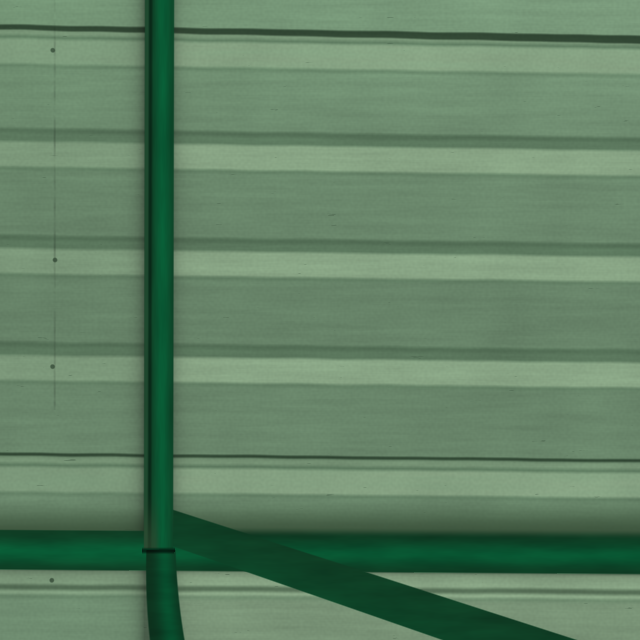
This texture is drawn by a Shadertoy shader. Its source:

```glsl
#define RIB_PITCH 0.1667
#define FIRST_RIB 0.065
#define POST_X 0.2485
#define POST_HALF 0.0228
#define BEAM_HALF 0.031
#define BRACE_SLOPE 0.335
#define FLAT_COLOR vec3(0.425, 0.54, 0.43)
#define LIGHT_COLOR vec3(0.54, 0.65, 0.525)
#define SHADE_COLOR vec3(0.325, 0.435, 0.335)
#define SEAM_COLOR vec3(0.17, 0.25, 0.18)
#define PAINT_DARK vec3(0.06, 0.23, 0.135)
#define PAINT_LIGHT vec3(0.035, 0.36, 0.21)

float hash(vec2 c) {
    return fract(sin(dot(c, vec2(127.1, 311.7))) * 4375.85);
}

float corner(vec2 cell, vec2 offset) {
    float angle = 6.2832 * hash(cell);
    return dot(vec2(cos(angle), sin(angle)), offset);
}

float gradientNoise(vec2 p) {
    vec2 c = floor(p), f = fract(p);
    vec2 u = f * f * f * (f * (f * 6.0 - 15.0) + 10.0);
    vec2 e = vec2(1.0, 0.0);
    return mix(mix(corner(c, f), corner(c + e, f - e), u.x),
               mix(corner(c + e.yx, f - e.yx), corner(c + 1.0, f - 1.0), u.x), u.y);
}

float fbm(vec2 p) {
    float sum = 0.0, amp = 0.6;
    for (int i = 0; i < 4; i++) {
        sum += amp * gradientNoise(p);
        p = p * 2.03 + 17.3;
        amp *= 0.55;
    }
    return sum;
}

float band(float x, float a, float b, float soft) {
    return smoothstep(a - soft, a + soft, x) - smoothstep(b - soft, b + soft, x);
}

vec3 sheeting(vec2 p, float px) {
    // Ribs fall slightly to the right, less so lower down
    float tilt = (p.x - 0.276) * (0.018 - 0.010 * p.y);
    float y = (p.y - tilt - FIRST_RIB) / RIB_PITCH;
    float rib = floor(y + 0.25);
    float seam = 1.0 - step(0.5, mod(rib, 4.0));
    float d = y - rib + 0.04 * (1.0 - seam);
    float soft = max(0.022, px / RIB_PITCH);
    float right = smoothstep(POST_X - 0.01, POST_X + 0.01, p.x);
    float streak = fbm(p * vec2(5.0, 80.0));
    d += 0.008 * gradientNoise(vec2(p.x * 14.0, rib * 3.7));

    // Flat, shaded flank and lit flank
    vec3 col = FLAT_COLOR + 0.05 * (p.x - 0.5) * (0.6 - p.y);
    col *= 1.0 + 0.1 * smoothstep(0.25, 0.0, p.y) - 0.05 * band(p.y, 0.3, 0.75, 0.15);
    col = mix(col, SHADE_COLOR, 0.6 * band(d, -0.125, 0.0, soft));
    col = mix(col, SHADE_COLOR * 0.9, 0.5 * band(d, -0.125, -0.08, soft));
    float lit = band(d, 0.0, 0.235, soft) * mix(0.6, 0.95, right);
    lit *= 1.0 - 0.25 * seam * (0.5 + streak * 2.0);
    col = mix(col, LIGHT_COLOR, clamp(lit, 0.0, 1.0));
    col = mix(col, SHADE_COLOR, 0.4 * band(d, 0.235, 0.265, soft));

    // Overlap of two sheets, with a pale lip below the gap
    float gap = (rib < 1.0 ? mix(0.045, 0.075, p.x) : 0.025) * seam;
    col = mix(col, LIGHT_COLOR, 0.55 * seam * band(d, -0.1, -0.035, soft));
    col = mix(col, SEAM_COLOR, 0.9 * band(d, -0.13, -0.13 + gap, soft * 0.6));
    float lower = step(4.5, rib);
    col = mix(col, SEAM_COLOR, 0.55 * lower * band(d, 0.14, 0.19, soft));
    col = mix(col, vec3(0.50, 0.59, 0.48), 0.6 * lower * right * smoothstep(0.2, 0.3, d));

    // Faint joint and fixings on the left
    float joint = band(p.x, 0.084, 0.087, px) * step(p.y, 0.64);
    col *= 1.0 - 0.11 * joint * (0.6 + 2.0 * fbm(p * 30.0));
    vec2 fixing = vec2(p.x - 0.080 - 0.006 * hash(vec2(rib, 2.0)), (d - 0.1) * RIB_PITCH);
    float present = step(0.35, hash(vec2(rib, 5.0)));
    col = mix(col, SEAM_COLOR, 0.7 * present * smoothstep(0.005, 0.002, length(fixing)));

    // Grime, streaks and fine grain
    col *= 1.0 + 0.08 * streak + 0.07 * fbm(p * 7.0) + 0.035 * gradientNoise(p * 190.0);
    float scratch = smoothstep(0.38, 0.52, fbm(p * vec2(22.0, 130.0) + 40.0));
    return mix(col, SHADE_COLOR * 0.8, 0.35 * scratch);
}

// Rounded painted steel; t runs from -1 to 1 across the bar
vec3 paint(float t, float peak, float wear) {
    float gloss = exp(-pow((t - peak) / 0.6, 2.0));
    return mix(PAINT_DARK, PAINT_LIGHT, gloss) * (1.0 + 0.2 * wear);
}

void mainImage(out vec4 fragColor, in vec2 fragCoord) {
    vec2 p = fragCoord / iResolution.xy;
    p.y = 1.0 - p.y; // measured down from the top edge
    float px = max(1.0 / iResolution.y, 0.0015);
    float right = step(POST_X, p.x);
    vec3 col = sheeting(p, px);

    // Contact shadows around the frame
    float beamY = 0.859 + 0.007 * p.x;
    float below = p.y - beamY - BEAM_HALF;
    float above = smoothstep(0.775, 0.835, p.y) * step(p.y, beamY);
    col = mix(col, vec3(0.21, 0.30, 0.21), above * 0.85);
    float side = abs(p.x - POST_X) - POST_HALF;
    col *= 1.0 - (0.34 - 0.14 * right) * exp(-max(side, 0.0) / 0.011);
    col *= 1.0 - 0.25 * step(0.0, below) * exp(-max(below, 0.0) / 0.008);

    // Horizontal beam
    float t = (p.y - beamY) / BEAM_HALF;
    float wear = fbm(p * vec2(9.0, 45.0));
    vec3 beam = paint(t, 0.1, wear) * mix(1.0, 0.93, right);
    float topSoft = mix(px, 0.008, right);
    float mask = smoothstep(-topSoft, topSoft, p.y - beamY + BEAM_HALF) * smoothstep(px, -px, below);
    col = mix(col, beam, mask);

    // Lower post, flaring to the right
    float flare = max(p.y - 0.86, 0.0);
    t = (p.x - POST_X - 0.003 - 0.5 * flare * flare) / (POST_HALF + 0.03 * flare);
    mask = smoothstep(px, -px, (abs(t) - 1.0) * POST_HALF) * step(0.86, p.y);
    col = mix(col, paint(t, 0.25, wear) * 0.85, mask);

    // Diagonal brace
    float across = (p.y - 0.825 - BRACE_SLOPE * (p.x - 0.27)) / sqrt(1.0 + BRACE_SLOPE * BRACE_SLOPE);
    float braceHalf = 0.027 + 0.012 * (p.x - 0.27);
    mask = smoothstep(px, -px, abs(across) - braceHalf) * smoothstep(0.265, 0.272, p.x);
    vec3 brace = mix(PAINT_DARK, PAINT_LIGHT, 0.16 + 0.12 * across / braceHalf);
    col = mix(col, brace * (1.0 + 0.2 * wear), mask);

    // Upright post, worn near its foot
    t = (p.x - POST_X + 0.002 * (p.y - 0.4)) / POST_HALF;
    wear = fbm(p * vec2(60.0, 7.0));
    vec3 post = paint(t, 0.25, wear);
    post = mix(post, vec3(0.16, 0.31, 0.21), 0.6 * band(t, -1.0, -0.72, 0.08));
    post *= 1.0 - 0.35 * band(t, -0.72, -0.5, 0.1);
    post = mix(post, vec3(0.20, 0.30, 0.20), 0.6 * smoothstep(0.76, 0.86, p.y) * smoothstep(0.2, -0.3, t));
    mask = smoothstep(px, -px, (abs(t) - 1.0) * POST_HALF) * smoothstep(px, -px, p.y - 0.857);
    col = mix(col, post, mask);
    col *= 1.0 - 0.6 * band(p.y, 0.857, 0.864, 0.003) * step(abs(t), 1.1);

    fragColor = vec4(clamp(col, 0.0, 1.0), 1.0);
}
```
